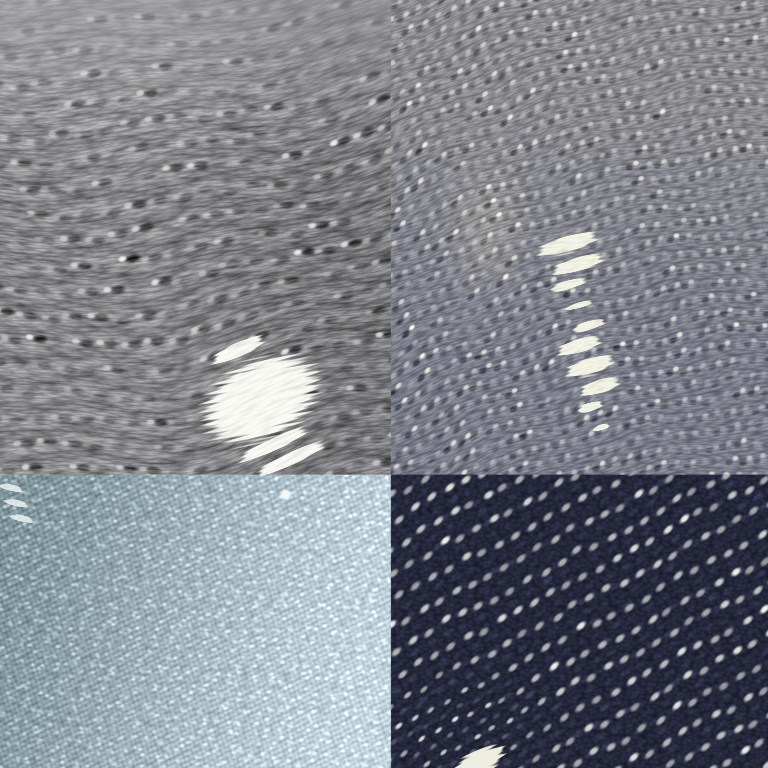
Write a WebGL 2 fragment shader that draws this texture.

```glsl
#version 300 es
precision highp float;
// Four denim swatches: worn grey twill, torn blue-grey, pale wash and dark indigo.
uniform vec2 u_resolution;
out vec4 fragColor;

vec2 hash2(vec2 p) {
  vec3 q = fract(p.xyx * vec3(0.1031, 0.1030, 0.0973));
  q += dot(q, q.yzx + 33.33);
  return fract((q.xx + q.yz) * q.zy);
}

// Distance to the nearest scattered point, about 0 to 1
float cellular(vec2 p) {
  vec2 id = floor(p), f = fract(p);
  float nearest = 2.0;
  for (int y = -1; y <= 1; y++)
    for (int x = -1; x <= 1; x++) {
      vec2 o = vec2(x, y);
      nearest = min(nearest, length(o + hash2(id + o) - f));
    }
  return nearest;
}

// One jittered oval stitch per unit cell, of varying strength
float stitch(vec2 q, vec2 radius, float weakest) {
  q.x += 0.37 * floor(q.y);
  vec2 id = floor(q), h = hash2(id + 71.0);
  vec2 d = (fract(q) - 0.5 - 0.24 * (h - 0.5)) / radius;
  return smoothstep(1.2, 0.35, length(d)) * mix(weakest, 1.0, h.x * h.y + 0.3 * h.x);
}

// Ragged slanted patch of exposed white weft
float tear(vec2 p, vec2 centre, vec2 radius, float slope) {
  vec2 d = p - centre;
  d.y -= slope * d.x;
  float ragged = 0.09 * sin(d.y * 620.0 + 1.0) + 0.07 * sin(d.y * 1130.0 + d.x * 90.0);
  return smoothstep(1.12, 0.88, length(d / radius) + ragged);
}

vec3 greyTwill(vec2 p) {
  vec2 hole = vec2(0.34, 0.48), away = p - hole;
  float row = p.y - 0.3 * p.x * p.x + 0.006 * sin(p.x * 17.0 + p.y * 9.0);
  row -= 0.22 * away.x * exp(-dot(away, away) * 60.0);
  float focus = 1.0 - 0.6 * smoothstep(0.82, 1.0, p.y);
  float fibre = cellular(vec2(p.x * 32.0 + row * 40.0, row * 210.0));
  float fine = cellular(vec2(p.x * 75.0, row * 390.0) + 9.0);
  vec2 q = vec2(p.x / 0.031, row / 0.034);
  float tone = mix(0.51, 0.61, smoothstep(0.72, 1.0, p.y)) - 0.06 * smoothstep(0.15, 0.5, p.x);
  tone += focus * (0.26 * (0.5 - fibre) + 0.14 * (0.5 - fine));
  tone += 0.055 * focus * sin(6.283 * q.y + 1.2 * sin(p.x * 40.0));
  tone -= 0.27 * focus * stitch(q + vec2(0.0, 0.25), vec2(0.34, 0.2), 0.3);
  vec3 c = tone * vec3(1.0, 1.0, 1.015);
  float glint = stitch(q + vec2(0.45, 0.2), vec2(0.2, 0.13), 0.0);
  c = mix(c, vec3(0.9), 0.85 * focus * glint);
  // Main hole with loose strips above and below
  float white = tear(p, hole, vec2(0.07, 0.051), 0.28);
  white = max(white, tear(p, vec2(0.31, 0.544), vec2(0.031, 0.011), 0.42));
  for (float i = 0.0; i < 2.0; i++)
    white = max(white, tear(p, vec2(0.356 + 0.022 * i, 0.421 - 0.019 * i), vec2(0.042, 0.009), 0.45));
  return mix(c, vec3(0.99, 0.99, 0.97) - 0.12 * fibre * fibre, white);
}

vec3 tornTwill(vec2 p) {
  float x = p.x - 0.51;
  float row = p.y - 0.45 * x + 0.4 * x * x + 0.003 * sin(p.x * 31.0 + p.y * 23.0);
  vec2 q = vec2(p.x / 0.0185, row / 0.021);
  float fibre = cellular(vec2(p.x * 60.0, row * 300.0));
  vec3 c = mix(vec3(0.47, 0.48, 0.53), vec3(0.54, 0.54, 0.555), smoothstep(0.5, 0.95, p.y));
  c += 0.22 * (0.5 - fibre) + 0.035 * sin(6.283 * q.y);
  c -= 0.24 * stitch(q + vec2(0.45, 0.25), vec2(0.32, 0.23), 0.35);
  c = mix(c, vec3(0.88, 0.88, 0.85), stitch(q, vec2(0.25, 0.19), 0.15));
  vec2 scuff = (p - vec2(0.635, 0.7)) / vec2(0.045, 0.07);
  c += vec3(0.09, 0.08, 0.05) * exp(-dot(scuff, scuff));
  // Ladder of white threads
  float white = 0.0;
  for (float i = 0.0; i < 10.0; i++) {
    float swell = cos(i * 1.05);
    vec2 centre = vec2(0.739 + 0.0048 * i + 0.01 * sin(i * 2.1), 0.682 - 0.0265 * i);
    vec2 radius = vec2(0.029 + 0.007 * swell - 0.0012 * i, 0.0075 + 0.004 * swell);
    white = max(white, tear(p, centre, radius, 0.27));
  }
  return mix(c, vec3(0.96, 0.96, 0.91) - 0.1 * fibre * fibre, white);
}

vec3 paleWash(vec2 p) {
  float light = smoothstep(-0.1, 0.62, p.x + 0.35 * (0.3 - p.y));
  vec3 c = mix(vec3(0.47, 0.55, 0.58), vec3(0.75, 0.82, 0.86), light);
  c += 0.04 * sin((p.y - 0.5 * p.x) * 900.0) + 0.025 * sin((p.x + 0.3 * p.y) * 1000.0);
  c += 0.16 * (0.48 - cellular(p * vec2(110.0, 180.0)));
  c += 0.17 * smoothstep(0.32, 0.05, cellular(p * vec2(62.0, 85.0) + 4.0));
  // Pinhole and nicks by the top edge
  float white = smoothstep(0.009, 0.004, length(p - vec2(0.372, 0.356)));
  for (float i = 0.0; i < 3.0; i++)
    white = max(white, 0.8 * tear(p, vec2(0.014 + 0.007 * i, 0.365 - 0.02 * i), vec2(0.016, 0.004), -0.2));
  return mix(c, vec3(0.95, 0.97, 0.97), white);
}

vec3 indigo(vec2 p) {
  float row = p.y - 0.53 * p.x + 0.002 * sin(p.x * 40.0);
  vec2 q = vec2(p.x / 0.0215, row / 0.034);
  float worn = smoothstep(0.16, 0.05, length((p - vec2(0.6, 0.05)) * vec2(1.0, 1.4)));
  vec3 c = vec3(0.135, 0.145, 0.22) + 0.09 * (0.45 - cellular(p * vec2(150.0, 190.0)));
  c += vec3(0.07, 0.07, 0.1) * stitch(q * vec2(1.0, 2.0) + vec2(0.4, 0.5), vec2(0.35, 0.3), 0.3);
  vec2 size = mix(vec2(0.33, 0.165), vec2(0.24, 0.11), worn);
  c = mix(c, vec3(0.86, 0.87, 0.86), stitch(q, size, 0.6));
  c = mix(c, vec3(0.6, 0.62, 0.7), worn * 0.6 * stitch(q + vec2(0.3, 0.5), size, 0.3));
  return mix(c, vec3(0.93, 0.93, 0.88), tear(p, vec2(0.622, 0.006), vec2(0.032, 0.017), 0.45));
}

void main() {
  vec2 p = gl_FragCoord.xy / u_resolution;
  vec2 seam = smoothstep(-0.001, 0.001, p - vec2(0.509, 0.382));
  vec3 upper = mix(greyTwill(p), tornTwill(p), seam.x);
  vec3 lower = mix(paleWash(p), indigo(p), seam.x);
  fragColor = vec4(clamp(mix(lower, upper, seam.y), 0.0, 1.0), 1.0);
}
```
